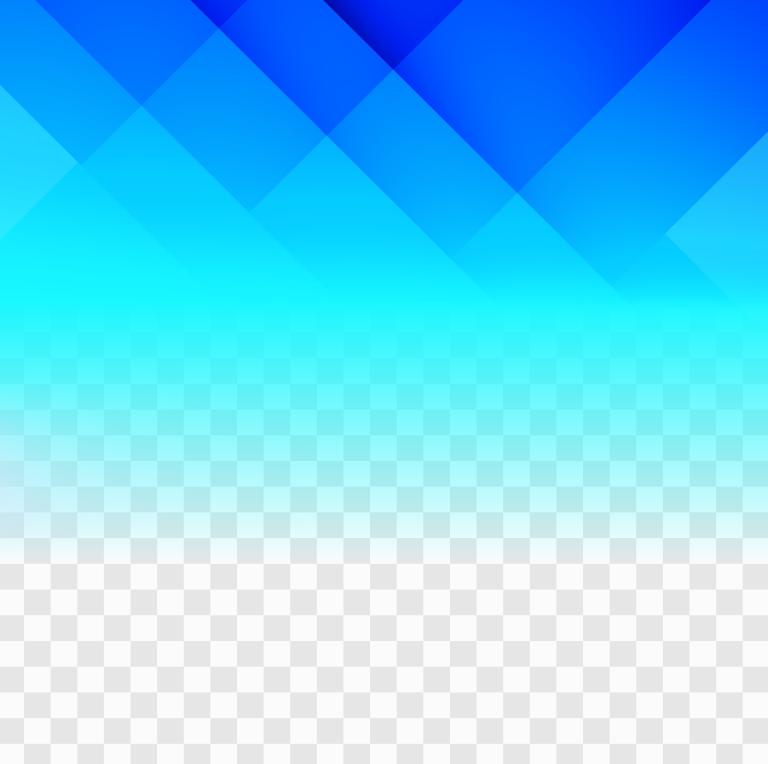
A Shadertoy shader for this background:

```glsl
const vec3 CYAN = vec3(0.09, 0.97, 1.0);
const vec3 SKY = vec3(0.02, 0.80, 1.0);
const vec3 AZURE = vec3(0.0, 0.57, 0.99);
const vec3 BLUE = vec3(0.0, 0.33, 1.0);
const vec3 ULTRAMARINE = vec3(0.0, 0.13, 0.95);
const vec3 NAVY = vec3(0.0, 0.03, 0.62);
const vec3 MIST = vec3(0.84, 0.91, 0.98);
const vec3 TILE_WHITE = vec3(0.985);
const vec3 TILE_GREY = vec3(0.902);

const float FADE_START = 0.39;
const float FADE_END = 0.738;

float edgeMask(float dist, float pixel) {
    return smoothstep(-pixel, pixel, dist);
}

// Shade is strongest at the edge and decays on its positive side
float edgeShade(float dist, float width, float pixel) {
    return edgeMask(dist, pixel) * exp(-max(dist, 0.0) / width);
}

// Colour ramp from cyan (0) to navy (1.25)
vec3 depthColor(float t) {
    vec3 color = mix(CYAN, SKY, smoothstep(0.0, 0.25, t));
    color = mix(color, AZURE, clamp((t - 0.25) / 0.25, 0.0, 1.0));
    color = mix(color, BLUE, clamp((t - 0.5) / 0.25, 0.0, 1.0));
    color = mix(color, ULTRAMARINE, clamp((t - 0.75) / 0.25, 0.0, 1.0));
    return mix(color, NAVY, clamp((t - 1.0) / 0.25, 0.0, 1.0));
}

// Smooth square wave with one sign per cell
vec2 cellSign(vec2 cells, vec2 cellSize, vec2 pixel) {
    vec2 dist = 0.25 - abs(fract(cells * 0.5 + 0.25) - 0.5);
    return clamp(dist * 4.0 * cellSize / pixel, -1.0, 1.0);
}

vec3 checkerboard(vec2 p, vec2 pixel) {
    vec2 cellSize = vec2(0.03466, 0.03366);
    vec2 side = cellSign((p - vec2(0.0313, FADE_END)) / cellSize, cellSize, pixel);
    return mix(TILE_GREY, TILE_WHITE, 0.5 + 0.5 * side.x * side.y);
}

// Overlapping diagonal sheets, p.y measured downward from the top
vec3 diagonalSheets(vec2 p, float pixel) {
    const vec4 fallEdges = vec4(-0.111, 0.046, 0.248, 0.421);
    const vec4 riseEdges = vec4(0.322, 0.603, 0.926, 1.172);
    const vec4 fallShade = vec4(0.12, 0.16, 0.36, 0.50);
    const vec4 riseShade = vec4(0.13, 0.22, 0.25, 0.15);
    const vec4 fallWidth = vec4(0.16, 0.13, 0.08, 0.075);

    float fall = p.x - p.y;
    float rise = p.x + p.y;
    float height = clamp(1.0 - p.y / 0.41, 0.0, 1.0);
    float depth = pow(height, mix(1.2, 0.7, p.x)) * (0.48 + 0.30 * p.x);

    for (int i = 0; i < 4; i++) {
        float fromFall = fall - fallEdges[i];
        float fromRise = riseEdges[i] - rise;
        depth += height * fallShade[i] * edgeShade(fromFall, fallWidth[i], pixel);
        depth += height * riseShade[i] * edgeShade(fromRise, 0.15, pixel)
               * edgeMask(fromFall, pixel);
    }

    // Paler panels at the left and right borders
    float leftPanel = edgeMask(-0.111 - fall, pixel) * edgeMask(0.314 - rise, pixel);
    float rightPanel = edgeMask(fall - 0.560, pixel) * edgeMask(rise - 1.172, pixel);
    float panel = leftPanel + rightPanel * smoothstep(0.46, 0.30, p.y);
    depth -= 0.10 * rightPanel * height;
    return mix(depthColor(depth), vec3(0.65, 0.96, 1.0), 0.15 * panel);
}

void mainImage(out vec4 fragColor, in vec2 fragCoord) {
    vec2 pixel = 1.0 / iResolution.xy;
    vec2 p = fragCoord * pixel;
    p.y = 1.0 - p.y;

    // Sheets dissolve into the tiles
    float opacity = clamp((FADE_END - p.y) / (FADE_END - FADE_START), 0.0, 1.0);
    vec3 color = mix(checkerboard(p, pixel), diagonalSheets(p, pixel.x), opacity);

    // Pale haze along the lower left border
    float haze = exp(-p.x / 0.10) * smoothstep(0.48, 0.64, p.y)
               * smoothstep(FADE_END, 0.66, p.y);
    color = mix(color, MIST, 0.55 * haze);

    fragColor = vec4(color, 1.0);
}
```
